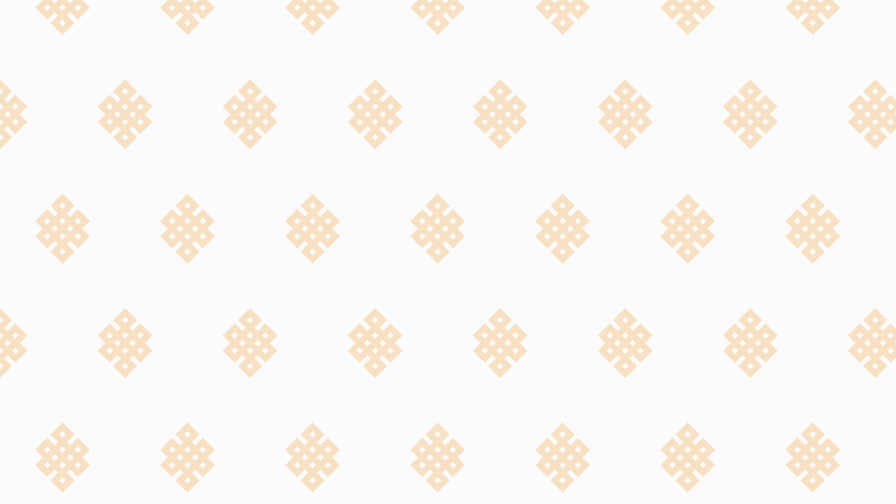
Write a WebGL 1 fragment shader that draws this pattern.

```glsl
precision highp float;

// Staggered rows of small endless-knot ornaments on a near-white ground.
// Each knot is a union of square rings turned 45 degrees; mirror symmetry
// folds it into one quadrant, so four rings describe the whole shape.

uniform vec2 u_resolution;

// Lengths are fractions of the canvas height.
const vec2  PITCH     = vec2(0.2481, 0.2269); // spacing of columns and rows
const float KNOT_UNIT = 0.0152;               // half diagonal of one lattice cell
const float HALF_BAND = 0.57;                 // half band width, in lattice cells
const vec3  GROUND    = vec3(0.984, 0.984, 0.984);
const vec3  KNOT      = vec3(0.973, 0.878, 0.761);

// Signed distance to a diamond ring around the origin, in the |x|+|y| metric.
float diamondRing(vec2 p) {
  return abs(abs(p.x) + abs(p.y) - 1.0) - HALF_BAND;
}

// Endless knot: two inner meshes, an end loop and a side loop per quadrant.
float endlessKnot(vec2 p) {
  p = abs(p);
  float mesh  = min(diamondRing(p - vec2(1.0, 0.0)), diamondRing(p - vec2(0.0, 1.0)));
  float loops = min(diamondRing(p - vec2(0.0, 3.0)), diamondRing(p - vec2(2.0, 1.0)));
  return min(mesh, loops);
}

// Position relative to the nearest knot; the first row is centred on the top edge.
vec2 staggeredCell(vec2 p) {
  float row = floor(p.y / PITCH.y + 0.5);
  float shift = 0.5 * (1.0 - mod(row, 2.0));
  float column = floor(p.x / PITCH.x - shift + 0.5);
  return p - PITCH * vec2(column + shift, row);
}

void main() {
  // Origin at the upper left, y pointing down.
  vec2 fromTopLeft = vec2(gl_FragCoord.x, u_resolution.y - gl_FragCoord.y) / u_resolution.y;
  vec2 local = staggeredCell(fromTopLeft) / KNOT_UNIT;

  // Convert the diamond metric to true distance, then to pixels for the edge.
  float edge = endlessKnot(local) * KNOT_UNIT * inversesqrt(2.0) * u_resolution.y;
  float coverage = clamp(0.5 - edge, 0.0, 1.0);

  gl_FragColor = vec4(mix(GROUND, KNOT, coverage), 1.0);
}
```
